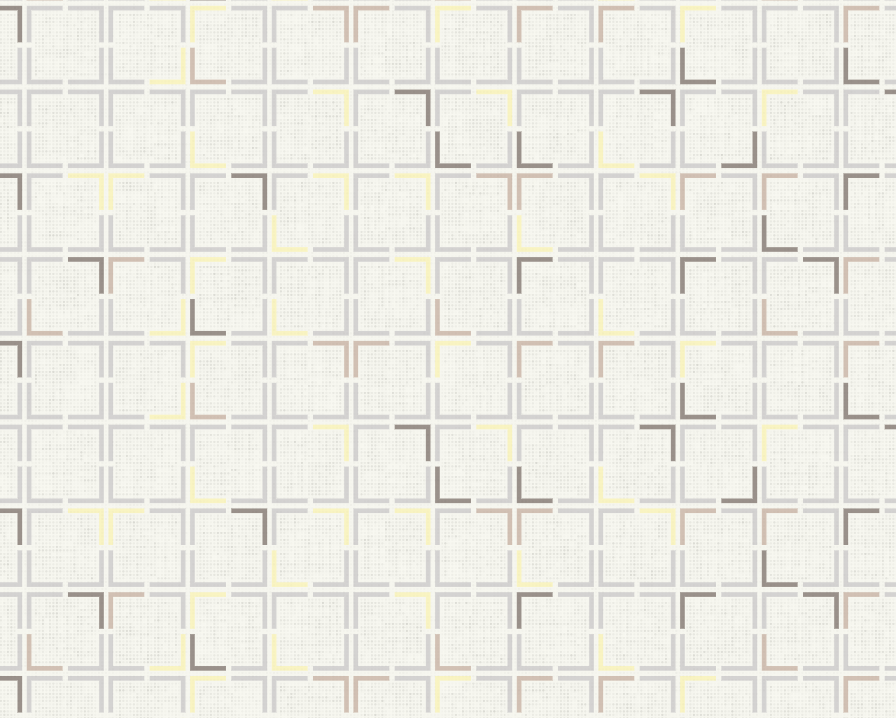
A Shadertoy shader for this pattern:

```glsl
// Linen wallpaper with a grid of open squares, each made of four L-shaped corners.
// Squares are folded into one quadrant and drawn with box distances; a hash picks
// at most one tinted corner in each half square, and the tints recur every four rows.

#define CELL vec2(0.09115, 0.0935)     // pitch of the squares, in canvas widths
#define ORIGIN vec2(0.0273, 0.0035)    // first square, from the upper left
#define HALF_SIDE vec2(0.0404, 0.0412) // centre of square to centre of line
#define LINE_HALF 0.0026               // half the line width
#define GAP_HALF 0.0030                // half the opening in each side
#define ROW_PERIOD 4.0                 // rows before the tints recur
#define TOP_DENSITY 0.80               // share of tinted upper halves
#define LOW_DENSITY 0.52               // share of tinted lower halves
#define LEFT_SHARE 0.64                // share of tints on the left corner
#define THREADS 256.0                  // threads across the canvas
#define WEAVE_DEPTH 0.062              // darkness of the holes between threads

const vec3 LINEN  = vec3(0.966, 0.966, 0.938);
const vec3 GREY   = vec3(0.832, 0.826, 0.822);
const vec3 TAN    = vec3(0.822, 0.755, 0.705);
const vec3 YELLOW = vec3(0.975, 0.955, 0.760);
const vec3 DARK   = vec3(0.605, 0.570, 0.545);

float hash(vec2 p) {
    vec3 q = fract(p.xyx * 0.1031);
    q += dot(q, q.yzx + 33.33);
    return fract((q.x + q.y) * q.z);
}

float boxDistance(vec2 p, vec2 lo, vec2 hi) {
    vec2 d = abs(p - 0.5 * (lo + hi)) - 0.5 * (hi - lo);
    return length(max(d, 0.0)) + min(max(d.x, d.y), 0.0);
}

// One corner, with arms running from the outer corner to the side openings
float cornerDistance(vec2 q) {
    vec2 outer = HALF_SIDE + LINE_HALF;
    vec2 inner = HALF_SIDE - LINE_HALF;
    float across = boxDistance(q, vec2(GAP_HALF, inner.y), outer);
    float down = boxDistance(q, vec2(inner.x, GAP_HALF), outer);
    return min(across, down);
}

// Tint of the corner on the given side of the square (y points down)
vec3 cornerColor(vec2 cell, vec2 side) {
    vec2 key = vec2(cell.x, 2.0 * mod(cell.y, ROW_PERIOD) + step(0.0, side.y)) + 40.0;
    float density = side.y < 0.0 ? TOP_DENSITY : LOW_DENSITY;
    float tintedSide = hash(key + 71.0) < LEFT_SHARE ? -1.0 : 1.0;
    if (hash(key) > density || tintedSide * side.x < 0.0) return GREY;
    float kind = mod(key.x + key.y + floor(1.5 * hash(key + 137.0)), 3.0);
    return kind < 0.5 ? TAN : kind < 1.5 ? YELLOW : DARK;
}

// Small holes between threads, uneven in strength, with longer slubs both ways
float weave(vec2 p, float pixel) {
    vec2 t = p * THREADS;
    vec2 id = floor(t);
    float hole = 1.0 - smoothstep(0.15, 0.5, length(fract(t + 0.25) - 0.5));
    float uneven = 0.35 + 0.85 * hash(id);
    float slub = hash(vec2(id.x, floor(id.y / 11.0) + 300.0))
               + hash(vec2(floor(id.x / 11.0) + 500.0, id.y));
    float fade = 1.0 - smoothstep(0.55, 1.1, pixel * THREADS);
    return (hole * uneven * (0.45 + 0.55 * slub) + 0.12 * (slub - 1.0)) * fade;
}

void mainImage(out vec4 fragColor, in vec2 fragCoord) {
    float pixel = 1.0 / iResolution.x;
    vec2 p = vec2(fragCoord.x, iResolution.y - fragCoord.y) * pixel;

    // Square and quadrant
    vec2 grid = (p - ORIGIN) / CELL;
    vec2 cell = floor(grid);
    vec2 local = (fract(grid) - 0.5) * CELL;
    vec2 side = vec2(local.x < 0.0 ? -1.0 : 1.0, local.y < 0.0 ? -1.0 : 1.0);
    vec2 q = abs(local);

    // Linen, smoother in the channels between squares and in the openings
    vec2 inset = HALF_SIDE - 2.0 * LINE_HALF - q;
    float inside = smoothstep(-0.001, 0.002, min(inset.x, inset.y));
    float cloth = weave(p, pixel);
    vec3 color = LINEN - WEAVE_DEPTH * cloth * mix(0.3, 1.0, inside);

    // Printed corners, with a trace of the cloth showing through
    float ink = clamp(0.5 - cornerDistance(q) / pixel, 0.0, 1.0);
    vec3 print = cornerColor(cell, side) - 0.2 * WEAVE_DEPTH * cloth;
    color = mix(color, print, ink);

    fragColor = vec4(color, 1.0);
}
```
